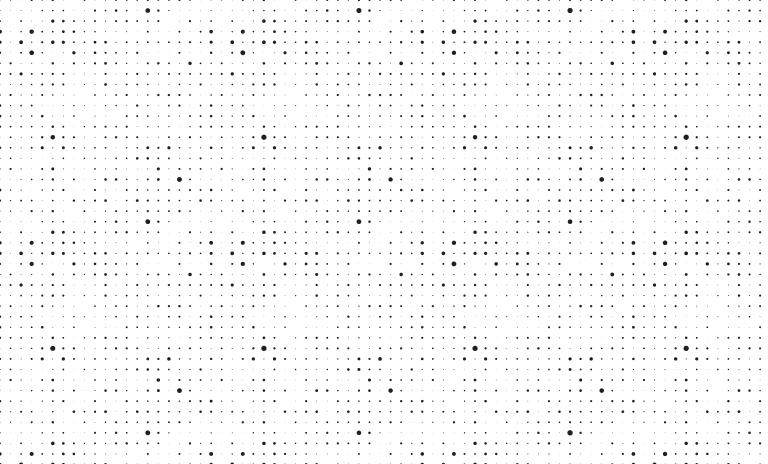
Write a WebGL 2 fragment shader that draws this pattern.

```glsl
#version 300 es
precision highp float;
// Halftone grid of small black dots on white, sizes repeating every 20 by 20 cells.

uniform vec2 u_resolution;
out vec4 fragColor;

float hash(vec2 p) {
    return fract(sin(dot(p, vec2(127.1, 311.7))) * 43758.5453);
}

// Soft spot that wraps around the edges of the 20-cell tile.
float cluster(vec2 cell, vec2 center, float size) {
    vec2 d = mod(cell - center + 10.0, 20.0) - 10.0;
    return exp(-dot(d, d) / (size * size));
}

float dotRadius(vec2 cell) {
    vec2 tileCell = mod(cell, 20.0);

    // Groups of heavier dots, and a quiet band between them
    float density = cluster(tileCell, vec2(2.5, 4.5), 2.2)
                  + cluster(tileCell, vec2(17.5, 17.0), 2.2)
                  + cluster(tileCell, vec2(5.5, 13.0), 1.8)
                  + cluster(tileCell, vec2(14.5, 1.0), 1.5);
    float quiet = cluster(tileCell, vec2(7.5, 10.0), 3.0);

    // Fine dots with stronger and weaker columns
    float column = 0.75 + 0.5 * hash(vec2(tileCell.x, 53.0));
    float fine = mix(0.02, 0.11, hash(tileCell + 3.0)) * column;

    // Occasional bold dots, more frequent inside the groups
    float chance = hash(tileCell + 41.0) + 0.35 * density - 0.2 * quiet;
    float bold = 0.13 * smoothstep(0.8, 1.15, chance);

    // Slight change of size from one repeat to the next
    float wear = 0.9 + 0.2 * hash(cell + 117.0);
    return (fine * (1.0 - 0.4 * quiet) + bold) * wear;
}

void main() {
    // Cells across the width, rows counted down from the top edge
    float pixel = 72.75 / u_resolution.x;
    vec2 p = vec2(gl_FragCoord.x, u_resolution.y - gl_FragCoord.y) * pixel;
    vec2 cell = floor(p + 0.5);

    float radius = dotRadius(cell);
    float edge = clamp((radius - length(p - cell)) / pixel + 0.5, 0.0, 1.0);

    // Dots thinner than a pixel fade instead of flickering
    float coverage = edge * min(1.0, 1.5 * radius / pixel);
    vec3 paper = vec3(1.0);
    vec3 ink = vec3(0.12);
    fragColor = vec4(mix(paper, ink, coverage), 1.0);
}
```
